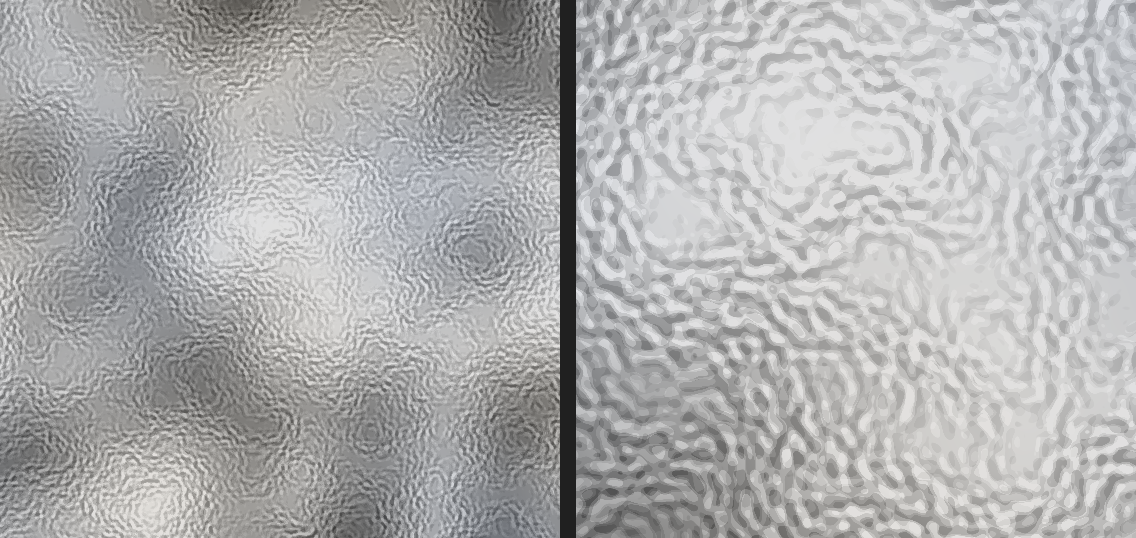
Left, the full canvas; right, a detail of the centre.
Reproduce this texture procedurally as a WebGL 1 fragment shader.

```glsl
precision highp float;
// Frosted grey glass: soft light and dark clouds broken into crisp wavy flecks.

uniform vec2 u_resolution;

#define MEAN_TONE    0.612  // average grey
#define BROAD_FREQ   1.5    // large clouds per canvas height
#define CLOUD_FREQ   3.0    // smaller clouds per canvas height
#define BROAD_DEPTH  0.088
#define CLOUD_DEPTH  0.066
#define RIPPLE_DEPTH 0.016  // small clouds that turn the flecks
#define CENTRE_GLOW  0.09
#define FLECK_FREQ   64.0   // fleck spacing per canvas height
#define FLECK_DEPTH  0.045  // refraction strength
#define FLECK_LIMIT  0.12   // strongest fleck contrast
#define FLECK_CUT    0.62   // higher leaves fewer flecks
#define TINT_DEPTH   0.009

const float TAU = 6.28318;
const int WAVES = 28;

vec3 hash3(float n) {
  return fract(sin(vec3(n, n + 0.37, n + 0.71) * vec3(12.99, 78.23, 39.35)) * 4375.85);
}

// Isotropic sum of random sines with unit variance: x = value, yz = gradient.
vec3 waveField(vec2 p, float freq, float seed) {
  vec3 sum = vec3(0.0);
  for (int i = 0; i < WAVES; i++) {
    float n = float(i);
    vec3 h = hash3(n * 1.37 + seed);
    float angle = 0.5 * TAU * (n + h.x) / float(WAVES);
    vec2 k = TAU * freq * (0.5 + h.z) * vec2(cos(angle), sin(angle));
    float phase = dot(k, p) + TAU * h.y;
    sum += vec3(sin(phase), k * cos(phase));
  }
  return sum * sqrt(2.0 / float(WAVES));
}

// Bright patch in the middle, with its gradient.
vec3 centreGlow(vec2 q) {
  float glow = exp(-5.0 * dot(q, q));
  return vec3(glow, -10.0 * q * glow);
}

// Flat flecks: +1 light, -1 dark, 0 between, stretched across the uphill direction.
float flecks(vec2 p, vec2 uphill, float freq, float seed, float reach, float bias) {
  vec2 glassSlope = waveField(p, freq, seed).yz * sqrt(2.0) / (TAU * freq);
  float bend = (dot(uphill, glassSlope) + bias) * reach;
  float edge = 0.28 * TAU * freq / u_resolution.y;
  return smoothstep(FLECK_CUT - edge, FLECK_CUT + edge, bend)
       - smoothstep(FLECK_CUT - edge, FLECK_CUT + edge, -bend);
}

void main() {
  vec2 p = gl_FragCoord.xy / u_resolution.y;
  vec2 centre = 0.5 * u_resolution / u_resolution.y;

  // Soft clouds behind the glass
  vec3 clouds = BROAD_DEPTH * waveField(p, BROAD_FREQ, 3.1)
              + CLOUD_DEPTH * waveField(p, CLOUD_FREQ, 17.6)
              + CENTRE_GLOW * centreGlow(p - centre);
  vec3 ripples = RIPPLE_DEPTH * waveField(p, 3.0 * CLOUD_FREQ, 29.4);
  float tone = MEAN_TONE + clouds.x + 0.5 * ripples.x - 0.5 * clouds.x * clouds.x;

  // Flecks follow the contours and fade out where the clouds are flat
  vec2 slope = clouds.yz + ripples.yz;
  float steepness = length(slope);
  vec2 uphill = slope / max(steepness, 0.001);
  float reach = smoothstep(-0.2, 1.0, steepness);
  float bias = -1.3 * clouds.x;

  // Two overlapping layers of glass relief
  float coarse = flecks(p, uphill, FLECK_FREQ, 41.3, reach, bias);
  float fine = flecks(p, uphill, 1.2 * FLECK_FREQ, 87.2, reach, bias);
  float contrast = min(0.025 + FLECK_DEPTH * steepness, FLECK_LIMIT);
  tone += contrast * (coarse + 0.6 * fine);

  // Faint drift between warm and cool grey
  float coolness = 0.15 + waveField(p, BROAD_FREQ, 63.9).x;
  vec3 tint = TINT_DEPTH * coolness * vec3(-0.6, 0.0, 1.0);
  gl_FragColor = vec4(clamp(vec3(tone), 0.2, 0.88) + tint, 1.0);
}
```
